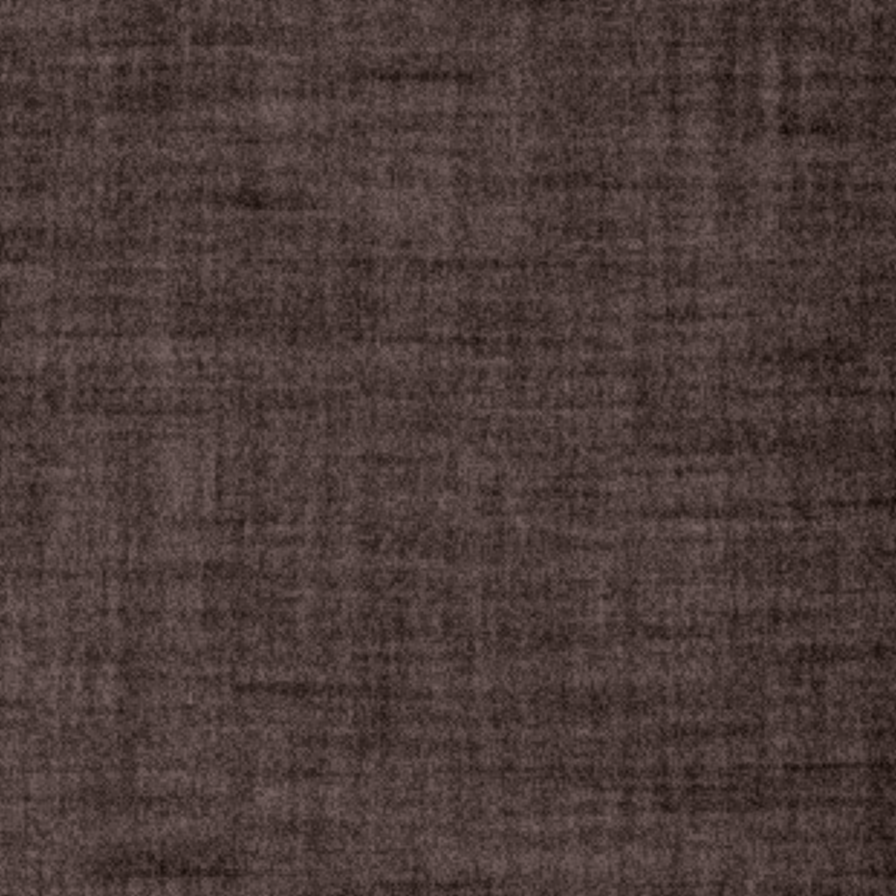
Reproduce this texture procedurally as a Shadertoy shader.

```glsl
// Dark brown melange cloth: fine fuzzy grain over a plain weave, crossed by
// long horizontal slubs and weaker vertical ones, shaded toward the right.
// Stretched value noise makes the threads; finer noise makes the fibres.

const vec3 CLOTH_COLOR = vec3(0.302, 0.241, 0.229);
const vec3 LIGHT_TINT = vec3(1.0, 0.92, 0.94);
const float GRAIN_AMOUNT = 0.062;
const float FUZZ_AMOUNT = 0.042;
const float FIBRE_AMOUNT = 0.034;
const float TWILL_AMOUNT = 0.006;
const float TWILL_FREQUENCY = 125.0;
const float WEFT_AMOUNT = 0.036;
const float WARP_AMOUNT = 0.030;
const float SLUB_DARKNESS = 0.050;
const float EDGE_SHADE = 0.050;
const float TAU = 6.2831853;

// Integer hash of a lattice point, 0 to 1
float hash(vec2 cell) {
    uvec2 q = uvec2(ivec2(cell)) * uvec2(1597334673u, 3812015801u);
    uint h = (q.x ^ q.y) * 1597334673u;
    h = (h ^ (h >> 15)) * 2246822519u;
    h ^= h >> 13;
    return float(h >> 8) / 16777216.0;
}

// Smooth value noise, -1 to 1
float noise(vec2 p) {
    vec2 cell = floor(p);
    vec2 f = p - cell;
    f = f * f * (3.0 - 2.0 * f);
    float low = mix(hash(cell), hash(cell + vec2(1.0, 0.0)), f.x);
    float high = mix(hash(cell + vec2(0.0, 1.0)), hash(cell + 1.0), f.x);
    return 2.0 * mix(low, high, f.y) - 1.0;
}

// Uneven threads along x: fine yarns, broader bands and sparse dark slubs
float threads(vec2 p, float amount, float slubDarkness) {
    float yarn = noise(p * vec2(9.0, 125.0));
    float band = noise(p * vec2(4.5, 48.0) + 37.0);
    float slub = smoothstep(0.3, 0.9, noise(p * vec2(6.5, 82.0) + 91.0));
    return amount * (yarn + 0.7 * band) - slubDarkness * slub;
}

// Fuzzy surface: sharp grain, softer clumps, upright fibres and faint twill
float surface(vec2 p) {
    float grain = noise(p * 310.0 + 11.0);
    float fuzz = noise(p * 185.0 + 53.0);
    float fibre = noise(p * vec2(240.0, 95.0) + 71.0);
    float twill = sin(TAU * TWILL_FREQUENCY * (p.x + 0.8 * p.y));
    return GRAIN_AMOUNT * grain + FUZZ_AMOUNT * fuzz
         + FIBRE_AMOUNT * fibre + TWILL_AMOUNT * twill;
}

void mainImage(out vec4 fragColor, in vec2 fragCoord) {
    vec2 uv = fragCoord / iResolution.xy;
    vec2 p = fragCoord / iResolution.y;

    // Slight sag in the weave
    vec2 bent = p + 0.004 * vec2(noise(p * 3.0 + 5.0), noise(p * 3.5 + 19.0));

    float light = surface(p);
    light += threads(bent, WEFT_AMOUNT, SLUB_DARKNESS);
    light += threads(bent.yx + 140.0, WARP_AMOUNT, 0.5 * SLUB_DARKNESS);

    // Broad lighting: soft mottling, a brighter left and a dim right edge
    light += 0.010 * noise(p * 5.0 + 23.0) + 0.012 * (0.6 - uv.x);
    light -= EDGE_SHADE * smoothstep(0.72, 1.04, uv.x + 0.06 * (0.5 - uv.y));

    fragColor = vec4(clamp(CLOTH_COLOR + LIGHT_TINT * light, 0.0, 1.0), 1.0);
}
```
